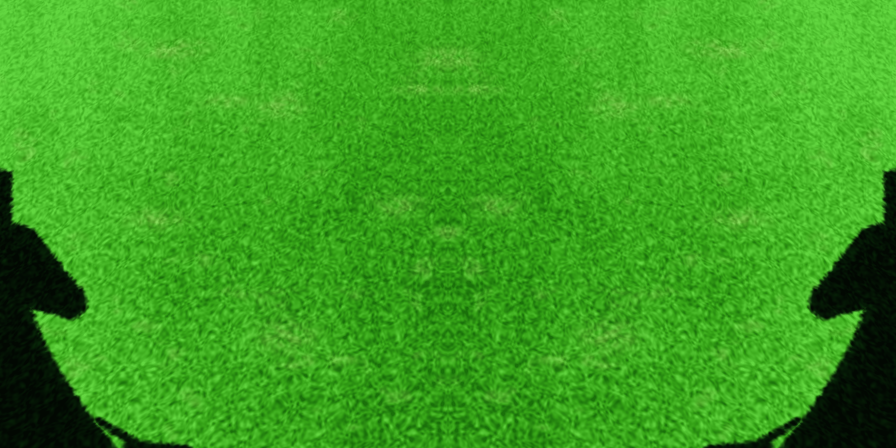
Reproduce this texture procedurally as a WebGL 2 fragment shader.

```glsl
#version 300 es
precision highp float;
// A mown lawn mirrored about its vertical centre line, with dry patches and
// a dark cast shadow on both sides. Gradient noise forms the blades, a broad
// tone field lights the lawn, and simple distance shapes build the shadow.

uniform vec2 u_resolution;
out vec4 outColor;

const vec3 DEEP_GREEN = vec3(0.10, 0.44, 0.04);
const vec3 MID_GREEN = vec3(0.21, 0.64, 0.09);
const vec3 LIGHT_GREEN = vec3(0.35, 0.80, 0.22);
const vec3 DRY_GREEN = vec3(0.49, 0.75, 0.30);
const vec3 SHADOW_CORE = vec3(0.006, 0.03, 0.008);
const vec3 SHADOW_GRASS = vec3(0.04, 0.20, 0.04);

// Unit gradient chosen by an integer hash of the lattice cell
vec2 gradientAt(vec2 cell) {
  uvec2 k = uvec2(ivec2(cell)) * uvec2(1597u, 3571u);
  uint h = (k.x ^ k.y) * 6151u;
  h = (h ^ (h >> 13u)) * 40503u;
  h ^= h >> 15u;
  float angle = float(h & 1023u) * 6.28319 / 1024.0;
  return vec2(cos(angle), sin(angle));
}

float gradientNoise(vec2 p) {
  vec2 i = floor(p), f = p - i;
  vec2 w = f * f * f * (f * (f * 6.0 - 15.0) + 10.0);
  vec2 e = vec2(1.0, 0.0);
  float a = dot(gradientAt(i), f);
  float b = dot(gradientAt(i + e), f - e);
  float c = dot(gradientAt(i + e.yx), f - e.yx);
  float d = dot(gradientAt(i + e.xx), f - e.xx);
  return mix(mix(a, b, w.x), mix(c, d, w.x), w.y);
}

float fbm(vec2 p) {
  float sum = 0.0, gain = 1.0;
  for (int i = 0; i < 3; i++) {
    sum += gain * gradientNoise(p);
    p = p * 2.03 + 17.3;
    gain *= 0.5;
  }
  return sum;
}

// Short strokes leaning in several directions
float bladeNoise(vec2 p) {
  float sum = 0.0;
  vec2 bend = 0.012 * vec2(gradientNoise(p * 22.0), gradientNoise(p * 22.0 + 40.0));
  for (int i = 0; i < 4; i++) {
    float a = 0.75 * float(i) - 1.1;
    vec2 q = mat2(cos(a), sin(a), -sin(a), cos(a)) * (p + bend);
    sum += gradientNoise(q * vec2(105.0, 42.0) + 31.0 * float(i));
  }
  return sum;
}

float patchGlow(vec2 p, vec2 centre, vec2 size) {
  vec2 q = (p - centre) / size;
  return exp(-dot(q, q));
}

// Capsule whose radius changes linearly from one end to the other
float taperedCapsule(vec2 p, vec2 a, vec2 b, float ra, float rb) {
  vec2 pa = p - a, ba = b - a;
  float h = clamp(dot(pa, ba) / dot(ba, ba), 0.0, 1.0);
  return length(pa - ba * h) - mix(ra, rb, h);
}

float shadowDistance(vec2 p) {
  float post = max(p.x - 0.027, p.y - 0.622 + 0.2 * p.x);
  float arm = taperedCapsule(p, vec2(0.025, 0.41), vec2(0.155, 0.327), 0.092, 0.039);
  float drop = max(0.323 - p.y, 0.0) / 0.323;
  float torso = max(0.8 * (p.x - 0.07 - 0.19 * pow(drop, 1.4)), p.y - 0.45);
  float strap = taperedCapsule(p, vec2(0.22, 0.06), vec2(0.30, 0.012), 0.008, 0.010);
  float hem = taperedCapsule(p, vec2(0.29, 0.0), vec2(0.42, -0.004), 0.017, 0.011);
  return min(min(min(post, arm), torso), min(strap, hem));
}

// Broad dry areas, broken up by fine noise
float dryness(vec2 p) {
  float d = patchGlow(p, vec2(0.63, 0.765), vec2(0.05, 0.025));
  d += patchGlow(p, vec2(0.50, 0.775), vec2(0.05, 0.014));
  d += patchGlow(p, vec2(0.40, 0.89), vec2(0.06, 0.02));
  d += patchGlow(p, vec2(0.99, 0.87), vec2(0.06, 0.025));
  d += patchGlow(p, vec2(0.94, 0.80), vec2(0.05, 0.012));
  d += patchGlow(p, vec2(0.89, 0.54), vec2(0.045, 0.022));
  d += patchGlow(p, vec2(0.35, 0.51), vec2(0.06, 0.022));
  d += patchGlow(p, vec2(0.64, 0.25), vec2(0.06, 0.035));
  d += patchGlow(p, vec2(1.0, 0.48), vec2(0.035, 0.014));
  float scattered = smoothstep(0.22, 0.65, fbm(p * vec2(9.0, 13.0) + 5.0));
  float grain = 0.75 + 1.1 * fbm(p * vec2(38.0, 52.0));
  return clamp((d + 0.6 * scattered) * grain, 0.0, 1.0);
}

vec3 lawnColor(vec2 p, float blades) {
  float tone = 0.33 + 0.47 * (1.0 - p.x) + 0.24 * smoothstep(0.45, 1.0, p.y);
  tone += 0.16 * gradientNoise(vec2(p.x * 9.0, p.y * 0.9 + 3.0));
  tone += 0.14 * fbm(p * 7.0 + 20.0);
  tone += blades * mix(0.46, 0.24, p.y);
  vec3 green = mix(DEEP_GREEN, MID_GREEN, clamp(tone * 2.0, 0.0, 1.0));
  green = mix(green, LIGHT_GREEN, clamp(tone * 2.0 - 1.0, 0.0, 1.25));
  return mix(green, DRY_GREEN + 0.12 * blades, 0.58 * dryness(p));
}

void main() {
  // Mirror the canvas: x runs from the side edge to 1 at the centre
  vec2 p = gl_FragCoord.xy / u_resolution.y;
  float halfWidth = 0.5 * u_resolution.x / u_resolution.y;
  p.x = 1.0 - abs(p.x - halfWidth);

  // Blades shrink toward the top
  vec2 ground = vec2((1.0 - p.x) * (1.0 + 0.6 * p.y), p.y + 0.3 * p.y * p.y);
  float blades = bladeNoise(ground);
  float d = shadowDistance(p) + 0.003 * blades;
  float faint = clamp(0.12 + 0.3 * blades + 0.35 * exp(d * 60.0), 0.0, 1.0);
  vec3 shade = mix(SHADOW_CORE, SHADOW_GRASS, faint);
  vec3 color = mix(shade, lawnColor(p, blades), smoothstep(-0.006, 0.007, d));
  outColor = vec4(clamp(color, 0.0, 1.0), 1.0);
}
```
